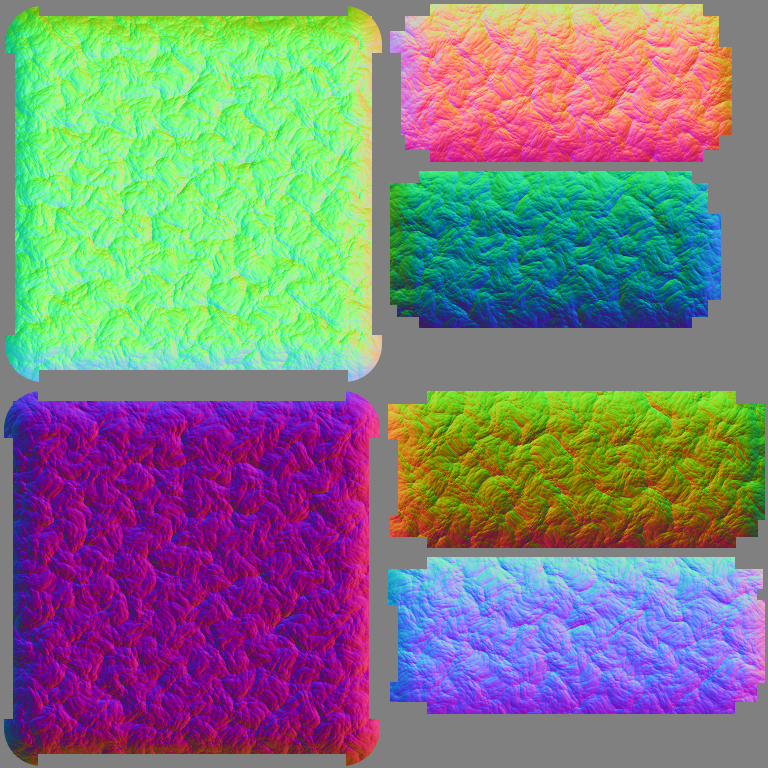
Write a Shadertoy shader that draws this texture map.

```glsl
// Object-space normal map of a rough stone block, unwrapped into six islands on grey.

const float SHEET = 768.0; // layout units across the canvas, y pointing down
const vec3 X = vec3(1, 0, 0), Y = vec3(0, 1, 0), Z = vec3(0, 0, 1);

vec2 hash2(vec2 p) {
    vec3 q = fract(vec3(p.xyx) * vec3(0.1031, 0.1030, 0.0973));
    q += dot(q, q.yzx + 33.33);
    return fract((q.xx + q.yz) * q.zy);
}

// Squared distance to the nearest scattered cell point
float cellular(vec2 p) {
    vec2 cell = floor(p), f = p - cell;
    float nearest = 4.0;
    for (int j = -1; j <= 1; j++)
    for (int i = -1; i <= 1; i++) {
        vec2 o = vec2(i, j);
        vec2 r = o + hash2(cell + o + 60.0) - f;
        nearest = min(nearest, dot(r, r));
    }
    return nearest;
}

// Stone relief: sine-warped cellular layers whose slopes stay comparable
float relief(vec2 p) {
    p += 3.0 * sin(p.yx * 0.13 + 1.7 * sin(p * 0.071));
    float h = 0.0, size = 26.0;
    mat2 turn = mat2(0.8, 0.6, -0.6, 0.8);
    for (int i = 0; i < 4; i++) {
        h -= 0.23 * size * cellular(p / size);
        p = turn * p + 37.0;
        size *= 0.5;
    }
    return h;
}

vec2 reliefSlope(vec2 p) {
    const float STEP = 0.7;
    float h = relief(p);
    return vec2(relief(p + vec2(STEP, 0)) - h, relief(p + vec2(0, STEP)) - h) / STEP;
}

// Signed distance to a box given as left, top, right, bottom
float box(vec2 p, vec4 b) {
    vec2 d = max(b.xy - p, p - b.zw);
    return length(max(d, 0.0)) + min(max(d.x, d.y), 0.0);
}

float roundBox(vec2 p, vec4 b, float r) {
    return box(p, b + vec4(r, r, -r, -r)) - r;
}

// Square face with rounded ears poking out at the corners
float squareIsland(vec2 p, vec4 core, vec4 outer) {
    vec2 q = abs(p - 0.5 * (outer.xy + outer.zw));
    vec2 earStart = 0.5 * (outer.zw - outer.xy) - vec2(34, 47);
    float ears = max(roundBox(p, outer, 38.0), max(earStart.x - q.x, earStart.y - q.y));
    return min(box(p, core), ears);
}

// Long side face with stepped corners
float stripIsland(vec2 p, vec4 tall, vec4 middle, vec4 wide) {
    return min(box(p, tall), min(box(p, middle), box(p, wide)));
}

// Encoded normal, bending outward near the borders of the face
vec3 faceColor(vec2 p, vec2 slope, vec4 b, vec2 bevel, vec3 normal, vec3 up) {
    vec2 halfSize = 0.5 * (b.zw - b.xy);
    vec2 q = p - 0.5 * (b.xy + b.zw);
    vec2 bend = clamp((abs(q) - halfSize + bevel) / bevel, 0.0, 1.25);
    vec2 tilt = 1.15 * sign(q) * bend * bend - slope;
    vec3 right = cross(up, normal);
    return 0.5 + 0.5 * normalize(normal + right * tilt.x - up * tilt.y);
}

vec3 paint(vec3 under, vec3 color, float d, float pixel) {
    return mix(under, color, clamp(0.5 - d / pixel, 0.0, 1.0));
}

void mainImage(out vec4 fragColor, in vec2 fragCoord) {
    vec2 uv = fragCoord / iResolution.xy;
    vec2 p = SHEET * vec2(uv.x, 1.0 - uv.y);
    float pixel = SHEET / iResolution.y;
    vec2 slope = reliefSlope(p);
    vec2 squareBevel = vec2(42, 44), stripBevel = vec2(50, 70);
    vec3 color = vec3(0.5);

    // Top and bottom faces
    vec4 core = vec4(15, 16, 372, 370);
    float d = squareIsland(p, core, vec4(5, 6, 382, 382));
    color = paint(color, faceColor(p, slope, core, squareBevel, Y, -Z), d, pixel);
    core = vec4(13, 401, 369, 754);
    d = squareIsland(p, core, vec4(4, 391, 380, 766));
    color = paint(color, faceColor(p, slope, core, squareBevel, -Y, Z), d, pixel);

    // Faces along the x axis
    d = stripIsland(p, vec4(430, 4, 703, 162), vec4(405, 16, 719, 150), vec4(401, 47, 732, 135));
    d = min(d, box(p, vec4(390, 31, 412, 53)));
    color = paint(color, faceColor(p, slope, vec4(401, 4, 732, 162), stripBevel, X, Y), d, pixel);
    d = stripIsland(p, vec4(419, 171, 692, 328), vec4(397, 183, 708, 317), vec4(390, 214, 721, 300));
    d = min(d, box(p, vec4(390, 183, 410, 305)));
    color = paint(color, faceColor(p, slope, vec4(390, 171, 721, 328), stripBevel, -X, Y), d, pixel);

    // Faces along the z axis
    d = stripIsland(p, vec4(427, 391, 736, 548), vec4(398, 404, 758, 537), vec4(398, 404, 765, 520));
    d = min(d, min(box(p, vec4(388, 404, 410, 440)), box(p, vec4(390, 516, 410, 537))));
    color = paint(color, faceColor(p, slope, vec4(394, 391, 765, 548), stripBevel, -Z, Y), d, pixel);
    d = stripIsland(p, vec4(427, 557, 735, 714), vec4(398, 569, 757, 702), vec4(398, 600, 765, 683));
    d = min(d, min(box(p, vec4(388, 569, 410, 605)), box(p, vec4(390, 682, 410, 702))));
    d = min(d, box(p, vec4(740, 569, 763, 589)));
    color = paint(color, faceColor(p, slope, vec4(394, 557, 765, 714), stripBevel, Z, Y), d, pixel);

    fragColor = vec4(color, 1.0);
}
```
